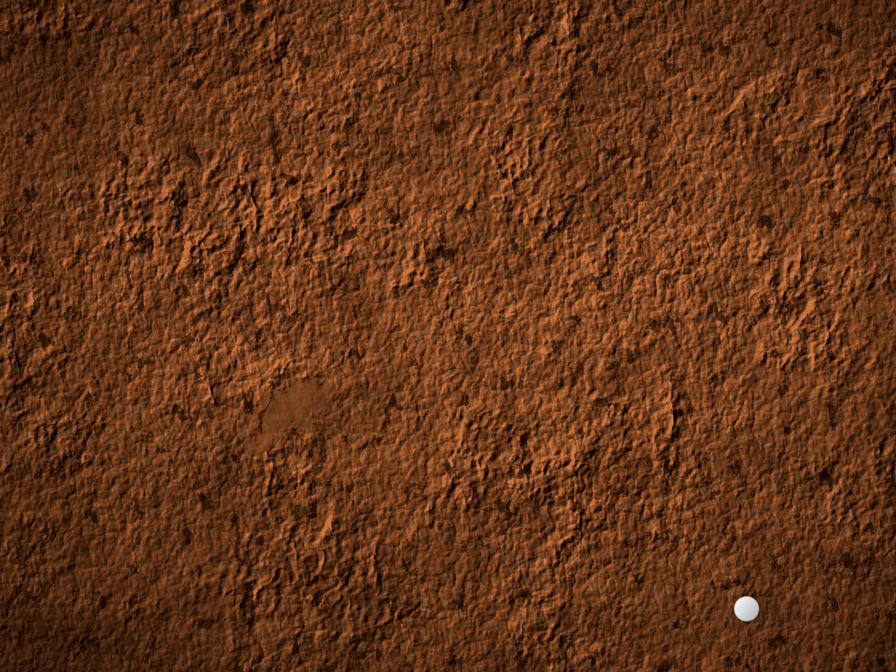
Write a Shadertoy shader that draws this texture.

```glsl
#define FINE_GRAIN 165.0
#define MID_GRAIN 78.0
#define LUMPS 29.0
#define SAMPLE_STEP 0.0017
#define RELIEF 1.45
#define BASE_RED 0.485
#define VIGNETTE 1.0
#define BROAD_VARIATION 0.17
#define HUE_VARIATION 0.085
#define LIGHT_DIR vec2(-0.8, 0.6)
#define BALL_CENTER vec2(1.111, 0.094)
#define BALL_RADIUS 0.0185

vec2 hash2(vec2 cell) {
    return fract(sin(vec2(dot(cell, vec2(127.1, 311.7)),
                          dot(cell, vec2(269.5, 183.3)))) * 43758.5);
}

// Distance to the nearest jittered cell point
float cellular(vec2 p) {
    vec2 cell = floor(p), local = fract(p);
    float nearest = 8.0;
    for (int y = -1; y <= 1; y++)
    for (int x = -1; x <= 1; x++) {
        vec2 offset = vec2(x, y);
        vec2 toPoint = offset + hash2(cell + offset) - local;
        nearest = min(nearest, dot(toPoint, toPoint));
    }
    return sqrt(nearest);
}

// Broad irregular variation, roughly -1 to 1
float layeredSines(vec2 p) {
    float sum = 0.0, amplitude = 0.5;
    for (int i = 0; i < 5; i++) {
        p = mat2(0.8, 0.6, -0.6, 0.8) * p + 1.7;
        sum += amplitude * sin(p.x + 1.3 * sin(p.y)) * cos(0.8 * p.y);
        p *= 1.9;
        amplitude *= 0.65;
    }
    return sum;
}

// Clay surface: ragged crumbs, clods and sparse flaky crests
float clayHeight(vec2 p) {
    vec2 ragged = vec2(layeredSines(p * 60.0), layeredSines(p * 60.0 + 31.0));
    vec2 q = (p + 0.005 * ragged) * vec2(1.0, 0.78);
    float flaky = smoothstep(-0.1, 0.5, layeredSines(p * 11.0 + 4.0));
    float crest = 1.0 - abs(layeredSines(p * vec2(30.0, 22.0) + 12.0));
    return -0.20 * cellular(q * FINE_GRAIN)
           -0.40 * cellular(q * MID_GRAIN + 17.3)
           -0.45 * cellular(q * LUMPS + 5.1)
           +0.80 * flaky * crest * crest;
}

// Worn flat area, ragged at its border
float smoothPatch(vec2 p) {
    vec2 q = p - vec2(0.425, 0.385);
    q = mat2(0.85, -0.5, 0.5, 0.85) * q / vec2(0.085, 0.04);
    float edge = length(q) + 0.8 * layeredSines(p * 75.0);
    return 1.0 - smoothstep(0.65, 0.95, edge);
}

// Broken vertical fissure
float fissure(vec2 p) {
    float center = 0.36 + 0.045 * smoothstep(0.25, 0.5, p.y)
                 + 0.008 * sin(p.y * 19.0) + 0.010 * layeredSines(p * 60.0);
    float width = 0.003 + 0.003 * sin(p.y * 41.0);
    float line = 1.0 - smoothstep(0.0, 0.003 + width, abs(p.x - center));
    return line * smoothstep(-0.2, 0.2, layeredSines(p * 28.0));
}

// Clay ramp from dark umber to warm ochre
vec3 clayColor(float red, float hue) {
    return vec3(red, 0.6 * red - 0.026 + 0.8 * hue, 0.35 * red - 0.043 + hue);
}

void mainImage(out vec4 fragColor, in vec2 fragCoord) {
    vec2 p = fragCoord / iResolution.y;
    vec2 uv = fragCoord / iResolution.xy;

    // Side-lit relief, rougher in some regions
    vec2 stepVec = LIGHT_DIR * SAMPLE_STEP;
    float slope = clayHeight(p - stepVec) - clayHeight(p + stepVec);
    float patchMask = smoothPatch(p);
    float rough = 1.0 + 0.3 * layeredSines(p * 9.0);
    float relief = RELIEF * rough * slope * (1.0 - 0.75 * patchMask);

    // Broad light, clods and deep pits
    vec2 fromCenter = uv - vec2(0.54, 0.56);
    float light = 1.0 - VIGNETTE * dot(fromCenter, fromCenter);
    light *= 1.0 + BROAD_VARIATION * (0.7 * layeredSines(p * 6.0 + 2.0)
                                      + layeredSines(p * 24.0 + 8.0));
    float pits = smoothstep(0.5, 0.68, layeredSines(p * vec2(62.0, 50.0)));
    float red = light * (BASE_RED + relief + 0.03 * patchMask);
    red *= 1.0 - 0.5 * pits * (1.0 - patchMask);
    red *= 1.0 - 0.6 * fissure(p);
    red = clamp(red, 0.07, 0.8);

    float hue = HUE_VARIATION * (cellular(p * 85.0 + 9.0) - 0.42);
    vec3 color = clayColor(red, hue * smoothstep(0.1, 0.35, red));

    // Small pale ball with a soft contact shadow
    vec2 q = (p - BALL_CENTER) / BALL_RADIUS;
    color *= 1.0 - 0.4 * (1.0 - smoothstep(0.7, 1.3, length(q - vec2(0.12, -0.15))));
    float pixel = 1.0 / (iResolution.y * BALL_RADIUS);
    float ball = 1.0 - smoothstep(1.0 - pixel, 1.0 + pixel, length(q));
    vec3 ballColor = vec3(0.83, 0.84, 0.85) + 0.12 * dot(q, LIGHT_DIR);
    color = mix(color, ballColor, ball);

    fragColor = vec4(clamp(color, 0.0, 1.0), 1.0);
}
```
